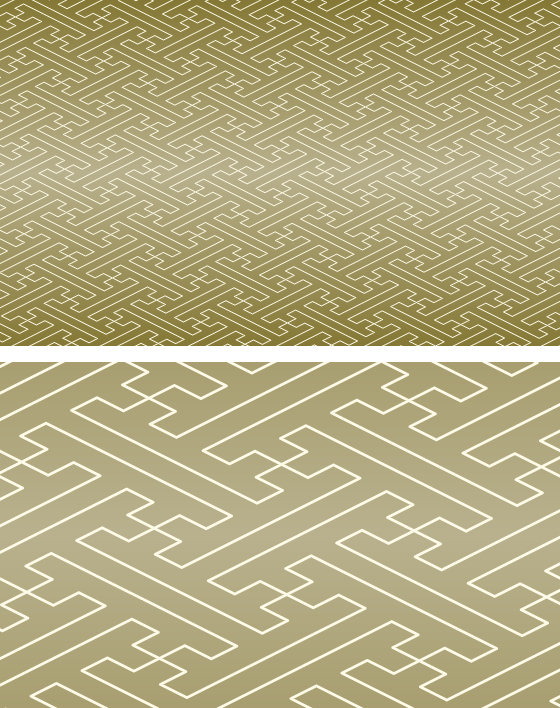
Top, the full canvas; bottom, a detail of the centre.
Write a WebGL 1 fragment shader that draws this pattern.

```glsl
precision highp float;
// Slanted key-fret lattice of thin cream lines over an olive and gold gradient.

uniform vec2 u_resolution;

// Lengths are fractions of the canvas width.
const vec2 STEP_DOWN = vec2(0.01578, -0.00789); // grid step, down and right
const vec2 STEP_UP = vec2(0.01516, 0.00760);    // grid step, up and right
const vec2 LATTICE_ORIGIN = vec2(0.0009, 0.0420);
const float CELL_SIZE = 5.0;                    // grid steps per motif
const float LINE_WIDTH = 0.00163;

const vec3 EDGE_COLOR = vec3(0.520, 0.470, 0.210);
const vec3 BAND_COLOR = vec3(0.725, 0.695, 0.555);
const vec3 LINE_COLOR = vec3(1.0, 0.985, 0.91);

float cross2(vec2 a, vec2 b) {
  return a.x * b.y - a.y * b.x;
}

vec2 toGrid(vec2 p) {
  return vec2(cross2(p, STEP_UP), cross2(STEP_DOWN, p)) / cross2(STEP_DOWN, STEP_UP);
}

vec2 toCanvas(vec2 g) {
  return g.x * STEP_DOWN + g.y * STEP_UP;
}

float segmentDistance(vec2 p, vec2 a, vec2 b) {
  vec2 ab = b - a;
  float t = clamp(dot(p - a, ab) / dot(ab, ab), 0.0, 1.0);
  return length(p - a - ab * t);
}

// Canvas distance to a segment whose ends are given in grid steps.
float gridSegment(vec2 p, vec2 a, vec2 b) {
  return segmentDistance(p, toCanvas(a), toCanvas(b));
}

// One stepped arm, leaving the cell along its long bar.
float armDistance(vec2 p, vec2 along, vec2 side) {
  vec2 elbow = along + side;
  vec2 tip = elbow + along;
  float d = gridSegment(p, vec2(0.0), along);
  d = min(d, gridSegment(p, along, elbow));
  d = min(d, gridSegment(p, elbow, tip));
  return min(d, gridSegment(p, tip, tip - 3.5 * side));
}

// Four arms per cell; neighbouring cells have opposite handedness.
float latticeDistance(vec2 p) {
  vec2 grid = toGrid(p);
  vec2 cell = floor(grid / CELL_SIZE + 0.5);
  vec2 local = toCanvas(grid - cell * CELL_SIZE);
  bool mirrored = mod(cell.x + cell.y, 2.0) > 0.5;

  vec2 along = mirrored ? vec2(0.0, 1.0) : vec2(1.0, 0.0);
  vec2 side = along.yx;
  float d = 1.0;
  for (int i = 0; i < 4; i++) {
    d = min(d, armDistance(local, along, side));
    vec2 previous = along;
    along = side;
    side = -previous;
  }
  return d;
}

// Linear gradient, lightest across the middle.
vec3 background(float height) {
  return mix(BAND_COLOR, EDGE_COLOR, abs(2.0 * height - 1.0));
}

void main() {
  float pixel = 1.0 / u_resolution.x;
  vec2 p = (gl_FragCoord.xy - 0.5 * u_resolution) * pixel;

  float d = latticeDistance(p - LATTICE_ORIGIN);
  float coverage = clamp((0.5 * LINE_WIDTH - d) / pixel + 0.5, 0.0, 1.0);

  vec3 color = background(gl_FragCoord.y / u_resolution.y);
  gl_FragColor = vec4(mix(color, LINE_COLOR, coverage), 1.0);
}
```
